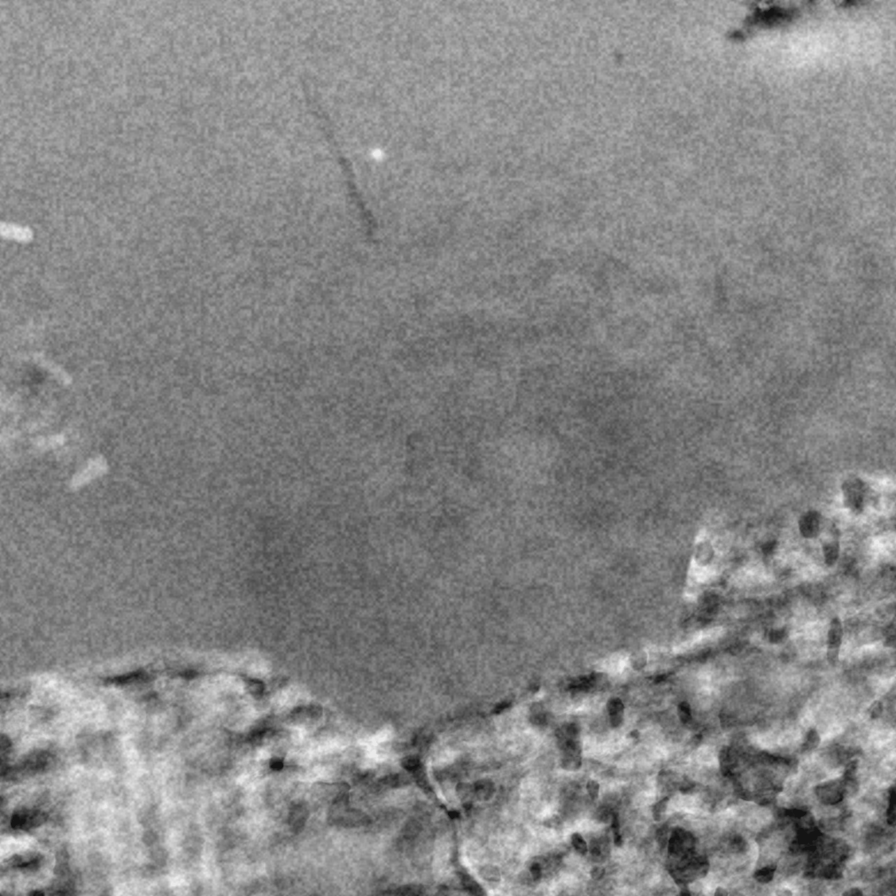
Reproduce this texture procedurally as a WebGL 2 fragment shader.

```glsl
#version 300 es
precision highp float;
// Grey aerial terrain: grainy plain, mottled hollow, and broken pale rock along the lower edge.
uniform vec2 u_resolution;
out vec4 fragColor;

float hash(vec2 p) {
  vec3 q = fract(vec3(p.xyx) * 0.1031);
  q += dot(q, q.yzx + 33.33);
  return fract((q.x + q.y) * q.z);
}

float noise(vec2 p) {
  vec2 i = floor(p), f = fract(p);
  f = f * f * (3.0 - 2.0 * f);
  return mix(mix(hash(i), hash(i + vec2(1, 0)), f.x),
             mix(hash(i + vec2(0, 1)), hash(i + vec2(1, 1)), f.x), f.y);
}

// Layered noise centred on zero.
float fbm(vec2 p) {
  float sum = 0.0, amp = 0.5;
  for (int i = 0; i < 4; i++) {
    sum += amp * (noise(p) - 0.5);
    p = mat2(1.6, 1.2, -1.2, 1.6) * p + 17.3;
    amp *= 0.55;
  }
  return sum;
}

// Soft ellipse, 1 at its centre.
float blob(vec2 p, vec2 centre, vec2 radius) {
  vec2 d = (p - centre) / radius;
  return exp(-dot(d, d));
}

// Soft-edged line segment.
float stroke(vec2 p, vec2 a, vec2 b, float width) {
  vec2 pa = p - a, ba = b - a;
  float d = length(pa - ba * clamp(dot(pa, ba) / dot(ba, ba), 0.0, 1.0));
  return 1.0 - smoothstep(width * 0.4, width * 1.4, d);
}

// Height of the rock edge across the canvas.
float rockEdge(float x) {
  return 0.235 + 0.035 * smoothstep(0.0, 0.18, x) - 0.075 * smoothstep(0.27, 0.42, x)
       + 0.085 * smoothstep(0.46, 0.72, x) + 0.14 * smoothstep(0.745, 0.785, x)
       + 0.05 * smoothstep(0.85, 0.98, x);
}

// Plain: broad light and dark areas with mottling.
float plainTone(vec2 p, vec2 w) {
  float tone = mix(0.49, 0.6, smoothstep(0.45, 1.0, p.y));
  tone -= 0.075 * blob(p, vec2(0.52, 0.47), vec2(0.27, 0.24));
  tone -= 0.06 * blob(p, vec2(0.36, 0.30), vec2(0.13, 0.1));
  tone -= 0.07 * blob(w, vec2(0.67, 0.5), vec2(0.07, 0.08));
  tone -= 0.06 * blob(w, vec2(0.3, 0.37), vec2(0.035, 0.06));
  tone += 0.08 * blob(w, vec2(0.43, 0.475), vec2(0.045, 0.04));
  tone += 0.09 * blob(w, vec2(0.59, 0.47), vec2(0.06, 0.06));
  tone += 0.05 * blob(w, vec2(0.52, 0.36), vec2(0.13, 0.035));
  tone -= 0.08 * stroke(w, vec2(0.466, 0.515), vec2(0.456, 0.455), 0.006);
  float rough = 0.05 + 0.16 * smoothstep(0.2, 0.7, p.x) * smoothstep(0.95, 0.7, p.y);
  tone += rough * fbm(p * vec2(30.0, 38.0)) + 0.05 * fbm(p * 7.0);
  // Faint furrow in the upper plain.
  tone -= 0.06 * stroke(w, vec2(0.34, 0.91), vec2(0.385, 0.82), 0.005);
  tone -= 0.1 * stroke(w, vec2(0.385, 0.82), vec2(0.415, 0.73), 0.007);
  // Pale rubble by the left side.
  float rubble = blob(p, vec2(0.035, 0.56), vec2(0.06, 0.09));
  tone += rubble * (0.05 + 0.6 * fbm(p * vec2(24.0, 30.0) + 5.0));
  tone += 0.2 * stroke(w, vec2(0.09, 0.465), vec2(0.115, 0.482), 0.011);
  tone += 0.15 * stroke(w, vec2(0.045, 0.505), vec2(0.065, 0.508), 0.008);
  tone += 0.13 * stroke(w, vec2(0.05, 0.6), vec2(0.075, 0.58), 0.009);
  return tone;
}

// Rock: high-contrast fragments broken up by smoother slabs.
float rockTone(vec2 p, vec2 w) {
  float leftSlab = smoothstep(0.04, 0.09, w.x) * smoothstep(0.29, 0.23, w.x) * smoothstep(0.25, 0.2, w.y);
  float lowSlab = blob(w, vec2(0.38, 0.04), vec2(0.12, 0.055));
  float smoothArea = max(max(0.65 * leftSlab, lowSlab), 0.8 * blob(w, vec2(0.86, 0.235), vec2(0.08, 0.05)));
  float chips = fbm(w * mat2(25.0, 9.0, -14.0, 38.0));
  float tone = 0.56 + (1.0 - 0.8 * smoothArea) * (1.05 * chips + 0.25 * fbm(p * 75.0));
  float pits = smoothstep(0.61, 0.78, noise(w * vec2(42.0, 34.0) + 9.0));
  tone -= 0.24 * pits * (1.0 - smoothArea);
  tone += leftSlab * (0.09 + 0.26 * (noise(vec2(w.x * 60.0 + w.y * 8.0, w.y * 5.0)) - 0.5));
  tone += 0.03 * lowSlab;
  tone += 0.1 * stroke(w, vec2(0.235, 0.0), vec2(0.235, 0.2), 0.014);
  // Shadows along the lower and right borders.
  tone -= 0.22 * blob(w, vec2(0.07, 0.015), vec2(0.055, 0.025));
  tone -= 0.2 * blob(w, vec2(0.46, 0.0), vec2(0.05, 0.018));
  tone -= 0.16 * blob(w, vec2(0.97, 0.13), vec2(0.06, 0.04));
  // Boulder with a bright left flank and a shadow underneath.
  tone += 0.13 * blob(w, vec2(0.83, 0.39), vec2(0.07, 0.05));
  tone += 0.12 * stroke(w, vec2(0.775, 0.42), vec2(0.772, 0.32), 0.015);
  tone -= 0.13 * stroke(w, vec2(0.79, 0.305), vec2(0.92, 0.287), 0.012);
  tone += 0.14 * blob(w, vec2(0.95, 0.465), vec2(0.06, 0.03));
  // Crack with a lit right side.
  tone -= 0.24 * stroke(w, vec2(0.455, 0.155), vec2(0.505, 0.085), 0.008);
  tone -= 0.24 * stroke(w, vec2(0.505, 0.085), vec2(0.53, 0.0), 0.008);
  return tone + 0.16 * stroke(w, vec2(0.48, 0.15), vec2(0.542, 0.0), 0.005);
}

void main() {
  vec2 p = gl_FragCoord.xy / u_resolution;
  vec2 warped = p + 0.022 * vec2(fbm(p * 24.0), fbm(p * 24.0 + 40.0));
  float above = warped.y - rockEdge(p.x);
  float tone = mix(rockTone(p, warped), plainTone(p, warped), smoothstep(-0.02, 0.015, above));
  // Pale rim and dark seam on the left slab.
  float leftRim = smoothstep(0.34, 0.26, p.x);
  tone += 0.13 * leftRim * exp(-pow(above / 0.009, 2.0));
  tone -= 0.2 * leftRim * smoothstep(0.08, 0.14, p.x) * exp(-pow((above + 0.02) / 0.007, 2.0));
  // Dark hollow and pale scree in the upper right.
  tone += blob(warped, vec2(0.9, 0.95), vec2(0.1, 0.038)) * (0.17 + 0.3 * fbm(p * 45.0));
  float hollow = max(blob(warped, vec2(0.86, 0.985), vec2(0.035, 0.022)), blob(warped, vec2(0.93, 1.0), vec2(0.03, 0.015)));
  tone -= 0.6 * hollow * smoothstep(-0.2, 0.12, fbm(p * 38.0 + 3.0));
  tone -= 0.4 * blob(p, vec2(0.824, 0.96), vec2(0.012, 0.008));
  // Isolated bright marks and a dark speck.
  tone += 0.42 * blob(p, vec2(0.422, 0.828), vec2(0.007));
  tone += 0.28 * stroke(p, vec2(0.0, 0.745), vec2(0.028, 0.738), 0.009);
  tone -= 0.2 * blob(p, vec2(0.691, 0.936), vec2(0.005));
  // Film grain.
  tone += 0.13 * (noise(p * 230.0) - 0.5) + 0.08 * (noise(p * 390.0 + 7.0) - 0.5);
  fragColor = vec4(vec3(clamp(tone, 0.08, 0.92)), 1.0);
}
```
